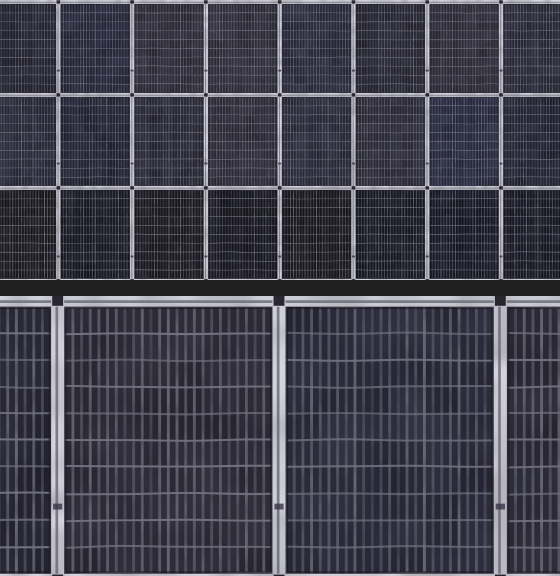
Top, the full canvas; bottom, a detail of the centre.
Write a WebGL 2 fragment shader that draws this pattern.

```glsl
#version 300 es
precision highp float;
// Wall of framed solar panels with fine cell grids, clamps and uneven tint.

#define PITCH vec2(0.2635, 0.3320)   // panel spacing, in canvas heights
#define ORIGIN vec2(0.2083, 0.3290)  // one crossing of the frame
#define FRAME vec2(0.0078, 0.0070)   // half widths of the frame bars
#define CELLS vec2(24.0, 10.0)       // conductor columns, cell rows
#define WIRE vec2(0.0017, 0.0012)    // half widths of the cell lines
#define CLAMP_HEIGHT 0.087
#define METAL vec3(0.79, 0.79, 0.83)
#define SEAM vec3(0.42, 0.42, 0.46)
#define SHADOW vec3(0.09, 0.08, 0.11)
#define WIRE_COLOR vec3(0.40, 0.40, 0.45)

uniform vec2 u_resolution;
out vec4 fragColor;

float hash(vec2 p) {
    vec3 q = fract(p.xyx * vec3(0.1031, 0.1030, 0.0973));
    q += dot(q, q.yzx + 33.33);
    return fract((q.x + q.y) * q.z);
}

float noise(vec2 p) {
    vec2 i = floor(p), f = fract(p);
    f = f * f * (3.0 - 2.0 * f);
    return mix(mix(hash(i), hash(i + vec2(1, 0)), f.x),
               mix(hash(i + vec2(0, 1)), hash(i + 1.0), f.x), f.y);
}

// Share of a pixel covered by a band of the given half width.
float band(float d, float halfWidth, float px) {
    float lo = max(d - 0.5 * px, -halfWidth);
    float hi = min(d + 0.5 * px, halfWidth);
    return max(hi - lo, 0.0) / px;
}

float box(vec2 d, vec2 halfSize, float px) {
    return band(d.x, halfSize.x, px) * band(d.y, halfSize.y, px);
}

// Dark glass with conductor lines; p is measured from the panel corner.
vec3 glass(vec2 p, vec2 id, float px) {
    float bottom = 1.0 - step(-0.5, id.y);
    float tint = hash(id + 17.0);
    vec3 cell = mix(vec3(0.165, 0.155, 0.185), vec3(0.145, 0.155, 0.235), tint);
    cell *= mix(0.88 + 0.24 * hash(id + 41.0), 0.62, bottom);

    vec2 spacing = (PITCH - 2.0 * FRAME) / CELLS;
    vec2 q = p - FRAME;
    q.y += 0.003 * (noise(p * vec2(13.0, 22.0) + id * 7.0) - 0.5);
    vec2 line = round(q / spacing);
    vec2 d = q - line * spacing;

    // Faint differences between cells and a cloudy film on the glass
    vec2 cellId = floor(q / (spacing * vec2(4.0, 1.0)));
    cell *= 0.90 + 0.20 * hash(cellId + id * 31.0);
    cell += 0.035 * (noise(p * 24.0 + id * 11.0) - 0.5);

    // Conductors vary in brightness; every fourth is a gap between cells
    float gap = 1.0 - step(0.5, mod(line.x, 4.0));
    float strength = 0.35 + 0.45 * hash(vec2(line.x, id.x * 5.0 + id.y)) + 0.2 * gap;
    strength *= 0.75 + 0.5 * noise(vec2(line.x * 3.7, p.y * 60.0) + id * 13.0);
    float vertical = band(d.x, WIRE.x, px) * strength;
    float horizontal = band(d.y, WIRE.y, px) * (0.6 + 0.4 * hash(vec2(line.y, id.x + 9.0)));
    vec3 color = mix(cell, WIRE_COLOR, min(vertical, 1.0));
    return mix(color, WIRE_COLOR * 1.12, horizontal);
}

void main() {
    float px = 1.0 / u_resolution.y;
    vec2 p = gl_FragCoord.xy * px;
    vec2 grid = (p - ORIGIN) / PITCH;
    vec2 id = floor(grid);
    vec2 local = fract(grid) * PITCH;
    vec2 edge = (grid - round(grid)) * PITCH;

    vec3 color = glass(local, id, px);

    // Shadow line beside the frame, then the bars
    float shade = max(band(edge.x, FRAME.x + 0.003, px), band(edge.y, FRAME.y + 0.003, px));
    color = mix(color, SHADOW, 0.6 * shade);
    float barX = band(edge.x, FRAME.x, px);
    float barY = band(edge.y, FRAME.y, px);
    vec3 metal = METAL * (0.88 + 0.18 * noise(p * 45.0));
    color = mix(color, metal, max(barX, barY));

    // Seam between neighbouring frames
    float seamX = band(edge.x + 0.001, 0.0016, px);
    float seamY = band(edge.y + 0.001, 0.0016, px);
    color = mix(color, SEAM, 0.85 * max(seamX * (1.0 - barY), seamY * (1.0 - barX)));

    // Clamps on the uprights and dark holes at the crossings
    float clampMark = box(vec2(edge.x, local.y - CLAMP_HEIGHT), vec2(0.0055, 0.0035), px);
    color = mix(color, SHADOW * 2.5, 0.8 * clampMark);
    color = mix(color, SHADOW, 0.9 * box(edge, vec2(0.0065, 0.0060), px));

    fragColor = vec4(color, 1.0);
}
```
